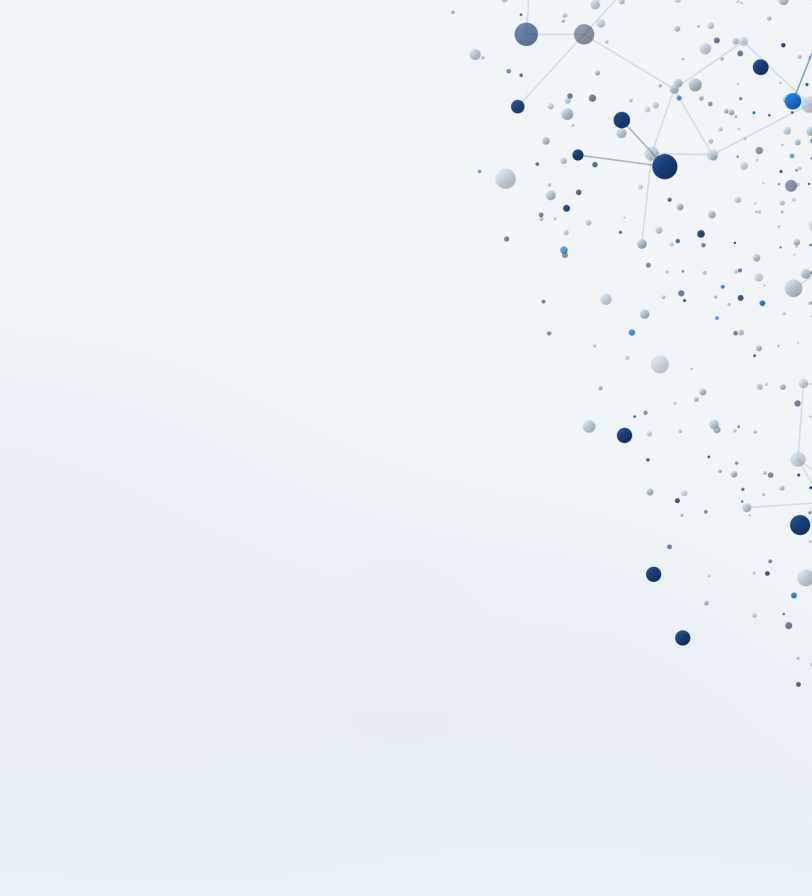
Give the GLSL for this background, as a WebGL 1 fragment shader.

```glsl
precision highp float;
// Pale misty backdrop with a network of small shaded spheres gathering along the right side.
uniform vec2 u_resolution;

const vec3 GREY = vec3(0.65, 0.71, 0.76);
const vec3 SLATE = vec3(0.25, 0.31, 0.41);
const vec3 NAVY = vec3(0.09, 0.23, 0.44);
const vec3 AZURE = vec3(0.09, 0.42, 0.76);

float hash(vec2 p, float seed) {
  vec3 q = fract(vec3(p.xyx + seed * 7.31) * vec3(0.1031, 0.1130, 0.0973));
  q += dot(q, q.yzx + 33.33);
  return fract((q.x + q.y) * q.z);
}

// Distance to the right of the curved left border of the network
float insideNetwork(vec2 p) {
  float drop = 1.0 - p.y;
  return p.x - 0.48 - 0.58 * drop * drop;
}

// Jittered cell point: xy is its place, z is 1 where it exists
vec3 node(vec2 id, float cell, float margin, float amount, float seed) {
  vec2 jitter = vec2(hash(id, seed), hash(id, seed + 1.0));
  vec2 place = (id + margin + (1.0 - 2.0 * margin) * jitter) * cell;
  float density = amount * smoothstep(-0.02, 0.16, insideNetwork(place));
  return vec3(place, step(hash(id, seed + 2.0), density));
}

// Sphere lit from the upper left
vec3 ball(vec3 col, vec2 d, float r, vec3 tint, float alpha, float px) {
  float light = dot(d / r, vec2(-0.55, 0.65));
  vec3 shade = tint * (1.0 + 0.22 * light) + 0.05 * max(light, 0.0);
  return mix(col, shade, alpha * smoothstep(px, -px, length(d) - r));
}

vec3 link(vec3 col, vec2 p, vec2 a, vec2 b, vec3 tint, float alpha, float px) {
  vec2 ab = b - a;
  float along = clamp(dot(p - a, ab) / dot(ab, ab), 0.0, 1.0);
  float dist = length(p - a - ab * along);
  return mix(col, tint, alpha * smoothstep(0.0008 + px, 0.0, dist));
}

vec3 pickTint(float h, float blueShare) {
  vec3 tint = mix(GREY, SLATE, step(1.0 - 2.0 * blueShare, h));
  tint = mix(tint, NAVY, step(1.0 - blueShare, h));
  return mix(tint, AZURE, step(1.0 - 0.4 * blueShare, h));
}

// One sphere per occupied cell, radius between sizes.x and sizes.y
vec3 scatter(vec3 col, vec2 p, float cell, vec2 sizes, float amount, float blueShare, float seed, float px) {
  vec2 id = floor(p / cell);
  vec3 n = node(id, cell, sizes.y / cell, amount, seed);
  float h = hash(id, seed + 3.0);
  float r = mix(sizes.x, sizes.y, h * h);
  float alpha = n.z * mix(0.55, 1.0, hash(id, seed + 4.0));
  return ball(col, p - n.xy, r, pickTint(hash(id, seed + 5.0), blueShare), alpha, px);
}

// Fine threads between neighbouring nodes
vec3 threads(vec3 col, vec2 p, float cell, float margin, float amount, float seed, float px) {
  vec2 home = floor(p / cell);
  for (int y = -1; y <= 1; y++) {
    for (int x = -1; x <= 1; x++) {
      vec2 id = home + vec2(float(x), float(y));
      vec3 a = node(id, cell, margin, amount, seed);
      for (int j = 0; j < 4; j++) {
        float k = float(j);
        vec3 b = node(id + vec2(min(1.0, 2.0 - k), min(k, 1.0)), cell, margin, amount, seed);
        float kept = step(hash(id, seed + 6.0 + k), 0.6);
        col = link(col, p, a.xy, b.xy, GREY, 0.4 * kept * a.z * b.z, px);
      }
    }
  }
  return col;
}

float haze(vec2 p, vec2 center, vec2 size) {
  return 1.0 - smoothstep(0.85, 1.1, length((p - center) / size));
}

vec3 backdrop(vec2 p) {
  float wave = 0.02 * sin(p.x * 7.0 + 2.0 * sin(p.y * 5.0));
  float fall = 1.0 - p.y - 0.3 * p.x + wave;
  vec3 col = mix(vec3(0.942, 0.964, 0.973), vec3(0.912, 0.930, 0.960), smoothstep(0.2, 0.6, fall));
  col = mix(col, vec3(0.902, 0.940, 0.960), smoothstep(0.2, 0.0, p.y + wave));
  col = mix(col, vec3(0.945, 0.957, 0.968), 0.7 * smoothstep(-0.1, 0.25, insideNetwork(p)));
  float mist = haze(p, vec2(0.41, 0.89), vec2(0.065)) + haze(p, vec2(0.48, 0.67), vec2(0.08, 0.09));
  return col - 0.004 * (mist + haze(p, vec2(0.45, 0.27), vec2(0.09, 0.12)));
}

void main() {
  vec2 p = gl_FragCoord.xy / u_resolution.y;
  float px = 0.8 / u_resolution.y;
  vec3 col = backdrop(p);

  // Network, from threads and fine dust to large spheres
  float crowd = exp(-dot((p - vec2(0.91, 0.80)) * vec2(11.0, 6.0), (p - vec2(0.91, 0.80)) * vec2(11.0, 6.0)));
  col = threads(col, p, 0.078, 0.17, 0.62, 3.0, px);
  col = scatter(col, p, 0.016, vec2(0.0012, 0.0035), 0.06 + 0.6 * crowd, 0.25, 21.0, px);
  col = scatter(col, p, 0.031, vec2(0.0018, 0.0050), 0.42, 0.14, 11.0, px);
  col = scatter(col, p, 0.054, vec2(0.0035, 0.0075), 0.45, 0.08, 31.0, px);
  col = scatter(col, p, 0.078, vec2(0.0050, 0.0133), 0.62, 0.05, 3.0, px);

  // Dark hub with its two satellites, and the bright pair near the corner
  vec2 hub = vec2(0.742, 0.814);
  vec2 upper = vec2(0.694, 0.866);
  vec2 outer = vec2(0.645, 0.827);
  vec2 corner = vec2(0.885, 0.887);
  col = link(col, p, hub, upper, SLATE, 0.4, px);
  col = link(col, p, hub, outer, SLATE, 0.4, px);
  col = link(col, p, corner, vec2(0.906, 0.94), AZURE, 0.6, px);
  col = ball(col, p - hub, 0.0140, NAVY, 1.0, px);
  col = ball(col, p - upper, 0.0092, NAVY, 1.0, px);
  col = ball(col, p - outer, 0.0062, NAVY, 1.0, px);
  col = ball(col, p - corner, 0.0092, AZURE, 1.0, px);
  col = ball(col, p - vec2(0.849, 0.925), 0.0088, NAVY, 1.0, px);
  col = ball(col, p - vec2(0.893, 0.414), 0.0112, NAVY, 1.0, px);

  // Dark spheres stepping down along the border
  for (int i = 0; i < 3; i++) {
    float k = float(i);
    vec2 place = vec2(0.697 + 0.0325 * k, 0.514 - 0.197 * k + 0.042 * k * k);
    col = ball(col, p - place, 0.0085, NAVY, 1.0, px);
  }
  gl_FragColor = vec4(col, 1.0);
}
```
